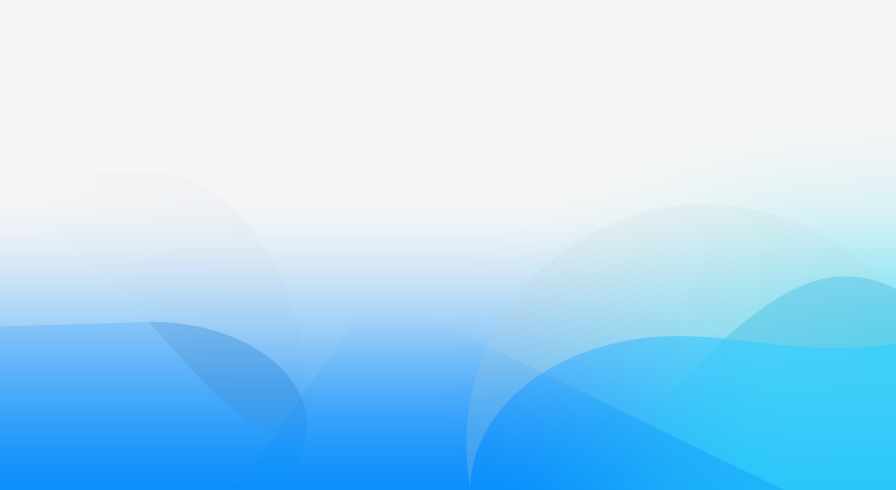
Write a Shadertoy shader that draws this background.

```glsl
// Pale sky melting into layered translucent blue and cyan waves.

const vec3 PAPER = vec3(0.960, 0.961, 0.962);
const vec3 BLUE  = vec3(0.020, 0.550, 0.985);
const vec3 CYAN  = vec3(0.150, 0.770, 0.980);
const vec3 MINT  = vec3(0.300, 0.880, 0.960);
const vec3 MIST  = vec3(0.720, 0.810, 0.830);
const vec3 SLATE = vec3(0.220, 0.450, 0.700);
const vec3 TEAL  = vec3(0.150, 0.700, 0.880);

// Coverage of the region where d is negative, with a one pixel soft edge.
float fill(float d) {
    return clamp(0.5 - d / max(fwidth(d), 1e-5), 0.0, 1.0);
}

// Ellipse, negative inside; distances are relative to its radii.
float ellipse(vec2 p, vec2 centre, vec2 radii) {
    return length((p - centre) / radii) - 1.0;
}

// Half ellipse on one side of its centre, running on flat on the other.
float shoulder(vec2 p, vec2 centre, vec2 radii, float side) {
    vec2 q = vec2(max(side * (p.x - centre.x), 0.0), p.y - centre.y);
    return length(q / radii) - 1.0;
}

// Rounded crest with straight flanks, negative below.
float crest(vec2 p, vec2 peak, float slope, float roundness) {
    float x = p.x - peak.x;
    float drop = slope * (sqrt(x * x + roundness * roundness) - roundness);
    return p.y - peak.y + drop;
}

// Wedge below two straight lines leaving an apex.
float wedge(vec2 p, vec2 apex, float leftSlope, float rightSlope) {
    vec2 q = p - apex;
    return max(q.y - leftSlope * q.x, q.y + rightSlope * q.x);
}

// Lower edge of the leaf, falling in an S shape.
float leafEdge(float x) {
    return 0.540 - 0.445 * smoothstep(0.029, 0.624, x);
}

// Vertical fade whose hue turns from blue to cyan, with a glow at the right.
vec3 background(vec2 p, vec3 hue) {
    vec3 color = mix(PAPER, hue, 1.0 - smoothstep(-0.08, 0.615, p.y));
    float glow = max(-ellipse(p, vec2(1.83, 0.30), vec2(0.95, 0.49)), 0.0);
    return mix(color, MINT, 0.68 * pow(glow, 1.75));
}

void mainImage(out vec4 fragColor, in vec2 fragCoord) {
    // Canvas height is one unit; the layout is 1.829 units wide.
    vec2 p = fragCoord / iResolution.xy * vec2(1.829, 1.0);
    vec3 hue = mix(BLUE, CYAN, smoothstep(0.95, 1.60, p.x));
    vec3 color = background(p, hue);

    // Left hill, crossed by a grey leaf that fades at both ends
    vec2 tilted = p + vec2(0.0, 0.03 * max(0.31 - p.x, 0.0));
    float hill = fill(shoulder(tilted, vec2(0.310, 0.131), vec2(0.317, 0.212), 1.0));
    color = mix(color, BLUE, 0.18 * hill);
    float leaf = fill(shoulder(p, vec2(0.310, 0.143), vec2(0.321, 0.505), 1.0))
               * fill(leafEdge(p.x) - p.y);
    leaf *= smoothstep(-0.1, 0.5, p.x) * smoothstep(0.06, 0.22, p.y);
    color = mix(color, SLATE, leaf * mix(0.025, 0.20, hill));

    // Cyan swell in front of a misty disc
    float ripple = 0.012 * (1.0 - cos(9.77 * max(p.x - 1.381, 0.0)));
    float swell = fill(shoulder(p + vec2(0.0, ripple), vec2(1.381, 0.0), vec2(0.421, 0.314), -1.0));
    float disc = fill(ellipse(p, vec2(1.440, 0.095), vec2(0.488)));
    color = mix(color, MIST, disc * (1.0 - swell) * mix(0.30, 0.13, min(p.y / 0.55, 1.0)));
    color = mix(color, hue, swell * mix(0.24, 0.45, smoothstep(1.0, 1.5, p.x)));

    // Right crest: teal above the swell, clear cyan within it
    float wave = fill(crest(p, vec2(1.726, 0.436), 1.3, 0.262))
               * smoothstep(1.22, 1.50, p.x);
    color = mix(color, mix(TEAL, CYAN, swell), wave * mix(0.31, 0.28, swell));

    // Blue wedge rising from the bottom, faint towards its apex
    float slope = fill(wedge(p, vec2(0.767, 0.405), 1.416, 0.486));
    float depth = 1.0 - smoothstep(0.10, 0.42, p.y);
    color = mix(color, BLUE, slope * depth * (0.16 + 0.16 * smoothstep(0.9, 1.4, p.x)));

    fragColor = vec4(color, 1.0);
}
```
